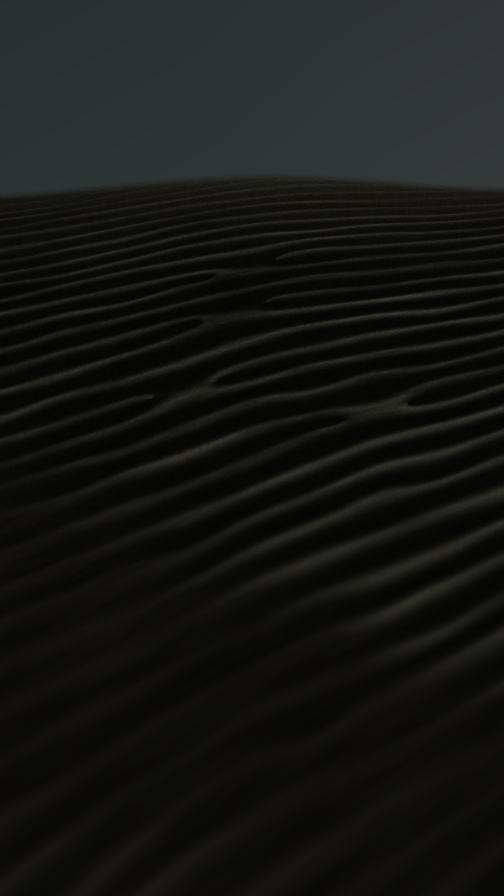
Write a WebGL 1 fragment shader that draws this texture.

```glsl
precision highp float;
// Wind-rippled dark sand dune under a dim slate sky, with a blurred foreground.
uniform vec2 u_resolution;

float hash(vec2 p) {
  return fract(sin(dot(p, vec2(127.1, 311.7))) * 43758.5453);
}

float noise(vec2 p) {
  vec2 i = floor(p), f = fract(p);
  f = f * f * (3.0 - 2.0 * f);
  return mix(mix(hash(i), hash(i + vec2(1.0, 0.0)), f.x),
             mix(hash(i + vec2(0.0, 1.0)), hash(i + 1.0), f.x), f.y);
}

float fbm(vec2 p) {
  float sum = 0.0, amp = 0.5;
  for (int i = 0; i < 4; i++) {
    sum += amp * noise(p);
    p = p * 2.03 + 7.1;
    amp *= 0.5;
  }
  return sum;
}

// Phase winding of one turn: a ripple splits in two at the centre.
float fork(vec2 uv, vec2 centre) {
  vec2 d = uv - centre;
  d.y -= 0.15 * d.x;
  return atan(d.y * 4.0, d.x) / 6.28318;
}

// Two opposite forks bound a short extra ripple.
float extraRipple(vec2 uv, vec2 start) {
  return fork(uv, start) - fork(uv, start + vec2(0.13, 0.02));
}

float horizonHeight(float x) {
  float left = 0.779 + 0.024 * smoothstep(-0.1, 0.56, x);
  return left - 0.016 * smoothstep(0.52, 1.05, x);
}

vec3 skyColor(vec2 uv) {
  vec3 sky = mix(vec3(0.165, 0.193, 0.193), vec3(0.205, 0.219, 0.223), uv.x * 0.8);
  return sky * (1.04 - 0.35 * (uv.y - 0.78));
}

vec3 sandColor(vec2 uv, float depth) {
  // Fan of ripples, widening toward the viewer
  float fan = (max(depth, 0.0) + 0.09) / (1.0 - 0.45 * (uv.x - 0.5));
  float level = log(fan);
  float phase = 12.5 * level + 0.36;
  phase += 0.5 * (noise(vec2(uv.x * 2.4, level * 4.0)) - 0.5);
  phase += 0.3 * (noise(vec2(uv.x * 8.0, level * 14.0)) - 0.5);
  phase += extraRipple(uv, vec2(0.4, 0.642)) + extraRipple(uv, vec2(0.68, 0.53));
  phase += extraRipple(uv, vec2(0.3, 0.555)) + extraRipple(uv, vec2(0.42, 0.69));

  // Crest with a short upper flank and a longer lower one
  float c = fract(phase + 0.5) - 0.5;
  float blur = smoothstep(0.2, 0.55, depth);
  float width = mix(0.12, 0.18, blur) + 0.09 * smoothstep(-0.05, 0.1, c);
  float crest = exp(-c * c / (width * width));

  // Streaks and broken tone run along the ripples
  float streak = fbm(vec2(uv.x * 5.0, level * 34.0));
  float fine = noise(vec2(uv.x * 22.0, level * 110.0));
  float patchy = 0.5 + 0.75 * noise(vec2(uv.x * 5.0, level * 11.0));
  patchy += 0.35 * (fine - 0.5) * (1.0 - blur);

  // Focus fades along a diagonal, lower on the right
  float edge = uv.y - (0.45 - 0.2 * uv.x) + 0.08 * (fbm(uv * 5.0) - 0.5);
  float focus = smoothstep(-0.07, 0.08, edge);
  float far = smoothstep(0.0, 0.14, depth);
  float side = mix(0.85, 1.1, smoothstep(0.0, 0.7, uv.x));
  float light = crest * patchy * side * mix(0.65, 1.0, far);
  light *= 1.0 - 0.2 * blur;

  vec3 ripples = vec3(0.018, 0.018, 0.015) + vec3(0.147, 0.145, 0.12) * light;
  ripples += vec3(0.04, 0.038, 0.03) * streak * (1.0 - 0.75 * far);

  // Dim smoky foreground with faint streaks
  float smoke = streak + 0.35 * (fine - 0.5) * smoothstep(0.15, 0.4, uv.y);
  vec3 haze = vec3(0.026, 0.025, 0.021) + vec3(0.038, 0.036, 0.031) * smoke;
  haze += vec3(0.022, 0.021, 0.017) * crest * patchy;
  float corner = smoothstep(0.14, 0.02, uv.y) * smoothstep(0.65, 0.2, uv.x);
  haze += vec3(0.03, 0.03, 0.026) * corner * crest;
  vec3 sand = mix(haze, ripples, focus);

  // Soft ochre rim, strongest around the summit
  float rim = exp(-max(depth, 0.0) * 34.0);
  float summit = 0.65 + 0.35 * exp(-pow((uv.x - 0.6) / 0.35, 2.0));
  return mix(sand, vec3(0.14, 0.135, 0.104) * summit, rim * 0.85);
}

void main() {
  vec2 uv = gl_FragCoord.xy / u_resolution;
  float depth = horizonHeight(uv.x) - uv.y;
  float ground = smoothstep(-0.006, 0.006, depth);
  vec3 color = mix(skyColor(uv), sandColor(uv, depth), ground);

  // Sand grain, strongest where light catches the crests
  float grain = hash(floor(uv * vec2(288.0, 512.0))) - 0.5;
  float sharp = ground * smoothstep(0.6, 0.15, depth);
  color += grain * sharp * (0.006 + 0.16 * color);
  gl_FragColor = vec4(max(color, 0.0), 1.0);
}
```
